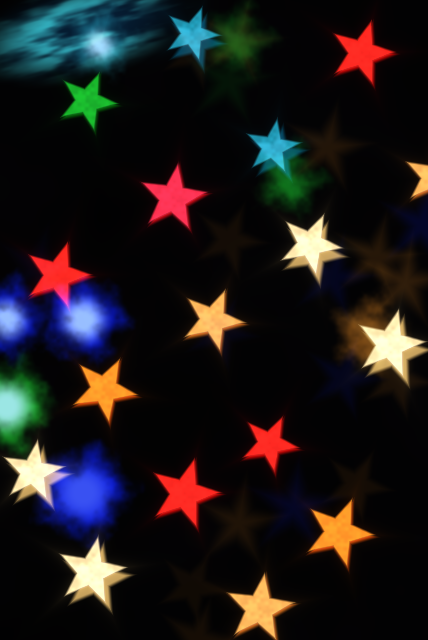
Write a Shadertoy shader that draws this background.

```glsl
// Star-shaped bokeh lights on black: crisp coloured stars on a jittered
// golden-ratio scatter, faint blurred ghosts, ragged soft glows on the left
// and a streaky cyan haze in the upper corner, all joined by screen blending.

const float SECTOR = 1.2566371;   // one fifth of a turn
const float GOLDEN = 0.618034;
const vec3 RED    = vec3(0.98, 0.14, 0.10);
const vec3 PINK   = vec3(0.97, 0.18, 0.30);
const vec3 ORANGE = vec3(1.00, 0.58, 0.13);
const vec3 AMBER  = vec3(0.98, 0.70, 0.34);
const vec3 CREAM  = vec3(1.00, 0.90, 0.68);
const vec3 GREEN  = vec3(0.08, 0.68, 0.14);
const vec3 CYAN   = vec3(0.12, 0.58, 0.68);
const vec3 BLUE   = vec3(0.03, 0.10, 0.92);

float hash(vec2 p) {
    return fract(sin(dot(p, vec2(12.9898, 78.233))) * 43758.5453);
}

vec2 hash2(float seed) {
    return vec2(hash(vec2(seed, 1.7)), hash(vec2(seed, 5.3)));
}

float noise(vec2 p) {
    vec2 i = floor(p), f = fract(p);
    f = f * f * (3.0 - 2.0 * f);
    vec2 e = vec2(0.0, 1.0);
    return mix(mix(hash(i), hash(i + e.yx), f.x),
               mix(hash(i + e.xy), hash(i + e.yy), f.x), f.y);
}

float fbm(vec2 p) {
    return 0.55 * noise(p) + 0.3 * noise(p * 2.1 + 7.0) + 0.15 * noise(p * 4.3 + 3.0);
}

vec2 rotate(vec2 p, float a) {
    float c = cos(a), s = sin(a);
    return vec2(c * p.x + s * p.y, c * p.y - s * p.x);
}

vec3 screenBlend(vec3 a, vec3 b) {
    return 1.0 - (1.0 - a) * (1.0 - clamp(b, 0.0, 1.0));
}

// Edge distance of a five-pointed star with one tip along +x
float starDistance(vec2 p, float radius) {
    float a = mod(atan(p.y, p.x) + 0.5 * SECTOR, SECTOR) - 0.5 * SECTOR;
    vec2 q = length(p) * vec2(cos(a), abs(sin(a)));
    return dot(q - vec2(radius, 0.0), vec2(0.350, 0.936));
}

float starMask(vec2 p, float radius, float blur) {
    return 1.0 - smoothstep(-blur, blur, starDistance(p, radius));
}

// Crisp star with a shaken second exposure and a thin halo
vec3 crispStar(vec2 p, float radius, vec3 tint, float shake) {
    float body = starMask(p, radius, 0.0024);
    float echo = starMask(p - shake * vec2(0.007, -0.013), radius, 0.004);
    float halo = exp(-max(starDistance(p, radius), 0.0) / 0.008);
    float grain = 0.88 + 0.16 * noise(p * 160.0);
    vec3 light = max(tint * body * grain, tint * tint * echo * 0.75);
    light += 0.25 * shake * body * echo * vec3(0.3, 0.4, 0.5);
    return light + tint * tint * halo * 0.10;
}

// Out-of-focus light with a ragged rim and a pale core
vec3 softGlow(vec2 p, float radius, vec3 tint, float power, float core) {
    float r = length(p);
    float d = mix(r - radius * 0.75, starDistance(p, radius), 0.45);
    d += (fbm(p * 38.0 + radius * 90.0) - 0.5) * 0.035;
    float body = 1.0 - smoothstep(-0.032, 0.024, d);
    float heart = core * (1.0 - smoothstep(0.15, 0.72, r / radius));
    return power * body * mix(tint, vec3(0.68, 0.84, 1.0) + 0.2 * tint, heart);
}

// Streaky elliptical cloud
vec3 cyanHaze(vec2 p) {
    vec2 q = rotate(p, 0.25);
    float mask = 1.0 - smoothstep(0.25, 1.0, length(q / vec2(0.20, 0.085)));
    float streaks = fbm(q * vec2(14.0, 52.0));
    return mask * mix(vec3(0.01, 0.10, 0.18), vec3(0.20, 0.72, 0.78),
                      smoothstep(0.25, 0.8, streaks));
}

vec3 starTint(float i) {
    float sixth = mod(i, 6.0);
    if (sixth == 5.0) return i > 8.0 ? PINK : RED;
    if (sixth == 3.0) return RED;
    if (i > 12.0) return mod(i, 4.0) == 2.0 ? GREEN : CYAN;
    return mod(i, 3.0) == 1.0 ? CREAM : (mod(i, 4.0) == 2.0 ? ORANGE : AMBER);
}

void mainImage(out vec4 fragColor, in vec2 fragCoord) {
    vec2 p = fragCoord / iResolution.y;
    float width = iResolution.x / iResolution.y;
    vec3 col = vec3(0.004) + vec3(0.010, 0.008, 0.016) * fbm(p * 6.0);

    // Faint ghosts
    for (float i = 0.0; i < 18.0; i++) {
        vec2 h = hash2(i + 40.0), k = hash2(i + 80.0);
        vec2 q = rotate(p - h * vec2(width, 1.0), (k.y - 0.5) * 0.5);
        vec3 tint = k.x < 0.6 ? ORANGE : (k.x < 0.82 ? BLUE : GREEN);
        float mask = starMask(q, 0.05, mix(0.004, 0.018, k.y));
        col = screenBlend(col, tint * mask * mix(0.04, 0.20, h.x * k.y));
    }

    // Upper haze and its bright knot
    col = screenBlend(col, cyanHaze(p - vec2(0.13, 0.955)));
    col = screenBlend(col, softGlow(p - vec2(0.155, 0.93), 0.048, CYAN, 0.9, 1.0));

    // Large glows along the left side
    for (float k = 0.0; k < 4.0; k++) {
        vec2 center = vec2(0.13 - 0.12 * mod(k, 2.0), 0.23 + 0.135 * min(k, 2.0));
        vec3 tint = k == 1.0 ? GREEN : BLUE;
        col = screenBlend(col, softGlow(p - center, 0.082 - 0.007 * k, tint, 0.95, k > 0.0 ? 0.9 : 0.3));
    }

    // Dimmer green and amber glows
    for (float k = 0.0; k < 2.0; k++)
        col = screenBlend(col, softGlow(p - vec2(0.45 - 0.08 * k, 0.715 + 0.22 * k), 0.05, GREEN, 0.65 - 0.2 * k, 0.0));
    col = screenBlend(col, softGlow(p - vec2(0.575, 0.475), 0.056, ORANGE, 0.5, 0.0));

    // Crisp stars
    for (float i = 0.0; i < 17.0; i++) {
        vec2 h = hash2(i + 3.0);
        vec2 center = vec2(width * fract(0.57 + GOLDEN * i), (i + 0.5) / 17.0);
        vec2 q = rotate(p - center - (h - 0.5) * 0.05, (h.x - 0.5) * 0.35);
        float shake = mod(i, 3.0) == 1.0 ? 1.0 : 0.25;
        col = screenBlend(col, crispStar(q, mix(0.043, 0.056, h.y), starTint(i), shake));
    }
    fragColor = vec4(col, 1.0);
}
```
